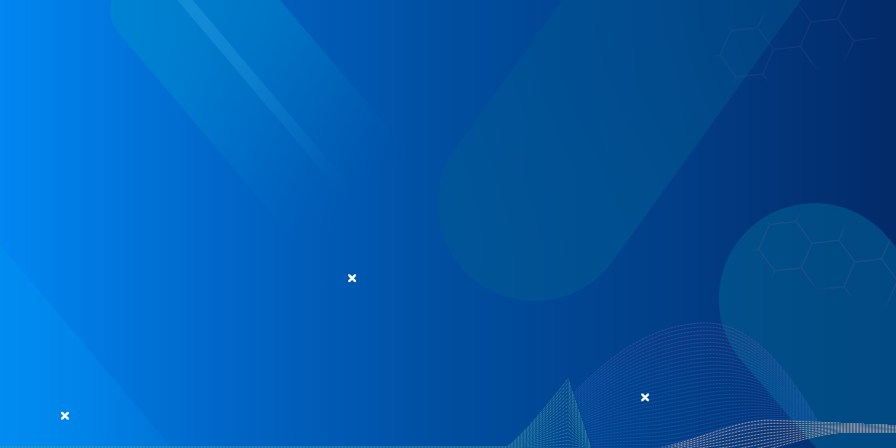
Write a Shadertoy shader that draws this background.

```glsl
// Blue gradient banner with translucent capsules, hexagon outlines, dotted waves and small crosses.

// Lengths are in canvas heights, origin at the lower left.
const vec3 SKY[5] = vec3[5](vec3(0.0, 0.53, 0.95), vec3(0.0, 0.40, 0.78),
    vec3(0.0, 0.305, 0.625), vec3(0.005, 0.245, 0.53), vec3(0.01, 0.165, 0.41));
const vec3 CYAN = vec3(0.0, 0.56, 0.80);
const vec3 STREAK = vec3(0.14, 0.60, 0.88);
const vec3 CORNER = vec3(0.0, 0.56, 0.94);
const vec3 TEAL = vec3(0.0, 0.36, 0.57);
const vec3 HEX_LINE = vec3(0.27, 0.33, 0.58);
const vec3 DOME_LOW = vec3(0.16, 0.40, 0.75);
const vec3 DOME_HIGH = vec3(0.46, 0.32, 0.68);
const vec3 SPIKE = vec3(0.26, 0.62, 0.62);
const vec3 PEACH = vec3(0.95, 0.76, 0.70);
const vec2 SLOPE = vec2(0.646, 0.763);
const float CORNER_EDGE = -0.353;
const float HEX_SIZE = 0.104;
const float HEX_TILT = 0.11;
const float DOT_RATE = 140.0;
const float CROSS_ARM = 0.0085;
const vec2 CROSSES[3] = vec2[3](vec2(0.786, 0.379), vec2(1.440, 0.113), vec2(0.145, 0.072));

float fill(float d) {
    float pixel = 1.0 / iResolution.y;
    return 1.0 - smoothstep(-0.7 * pixel, 0.7 * pixel, d);
}

float roundBox(vec2 p, vec2 halfSize, float radius) {
    vec2 q = abs(p) - halfSize + radius;
    return length(max(q, 0.0)) + min(max(q.x, q.y), 0.0) - radius;
}

// Distance to a segment that starts at a and spans ab.
float segment(vec2 p, vec2 a, vec2 ab) {
    vec2 q = p - a;
    return length(q - ab * clamp(dot(q, ab) / dot(ab, ab), 0.0, 1.0));
}

vec3 skyColor(float x) {
    float t = clamp(x, 0.0, 0.9999) * 4.0;
    int i = int(t);
    return mix(SKY[i], SKY[i + 1], fract(t));
}

// Outlines of flat-topped hexagons, one cell centred on the origin.
float hexOutline(vec2 p) {
    float c = cos(HEX_TILT), s = sin(HEX_TILT);
    vec2 q = vec2(c * p.x + s * p.y, c * p.y - s * p.x).yx / HEX_SIZE;
    vec2 period = vec2(1.0, 1.732);
    vec2 a = mod(q, period) - 0.5 * period;
    vec2 b = mod(q - 0.5 * period, period) - 0.5 * period;
    vec2 cell = abs(dot(a, a) < dot(b, b) ? a : b);
    float edge = 0.5 - max(cell.x, dot(cell, vec2(0.5, 0.866)));
    return fill(edge * HEX_SIZE - 0.0014);
}

// Dotted lines spread evenly between two heights.
float mesh(vec2 p, float low, float high, float count) {
    float v = (p.y - low) / max(high - low, 0.004);
    float line = v * count;
    float density = max(length(vec2(dFdx(line), dFdy(line))) * iResolution.y, 1.0);
    float d = abs(fract(line - 0.5) - 0.5) / density;
    float dots = 0.65 + 0.35 * cos(6.2832 * DOT_RATE * p.x);
    float inside = step(-0.5 / count, v) * step(v, 1.0 + 0.5 / count) * step(low, high);
    return fill(d - 0.0012) * dots * inside;
}

void mainImage(out vec4 fragColor, in vec2 fragCoord) {
    vec2 p = fragCoord / iResolution.y;
    vec3 color = skyColor(fragCoord.x / iResolution.x);

    // Diagonal panel, its bright streak and the lower left corner
    vec2 fromTop = vec2(p.x, 1.0 - p.y);
    float along = dot(fromTop, SLOPE);
    float across = dot(fromTop, vec2(SLOPE.y, -SLOPE.x));
    float fade = 1.0 - smoothstep(0.25, 0.87, along);
    float panel = roundBox(vec2(across - 0.316, along - 0.748), vec2(0.161, 0.6), 0.077);
    color = mix(color, CYAN, 0.5 * fade * fill(panel));
    color = mix(color, STREAK, 0.5 * fade * fill(abs(across - 0.315) - 0.013));
    float cornerFade = 1.0 - 0.7 * smoothstep(0.0, 0.4, p.x);
    color = mix(color, CORNER, 0.6 * cornerFade * fill(across - CORNER_EDGE));

    // Large capsules
    float tall = segment(p, vec2(1.193, 0.544), vec2(0.585, 0.811) * 2.0) - 0.216;
    float tallFade = mix(0.5, 0.36, smoothstep(0.4, 1.0, p.y));
    color = mix(color, TEAL, tallFade * fill(tall));
    float low = segment(p, vec2(1.818, 0.333), vec2(0.65, -0.76)) - 0.2135;
    color = mix(color, TEAL, 0.62 * fill(low));

    // Hexagon clusters
    vec2 hexA = vec2(1.753, 0.4505), hexB = vec2(1.667, 0.883);
    float nearA = 1.0 - smoothstep(0.055, 0.085, segment(p, hexA, vec2(0.25, -0.06)));
    float nearB = 1.0 - smoothstep(0.055, 0.085, segment(p, hexB, vec2(0.22, 0.06)));
    color = mix(color, HEX_LINE, 0.38 * nearA * hexOutline(p - hexA));
    color = mix(color, HEX_LINE, 0.22 * nearB * hexOutline(p - hexB));

    // Dotted dome, spike and ribbon
    float dx = p.x - 1.576;
    float dome = 0.279 - dx * dx * (dx < 0.0 ? 1.8 : 3.5);
    float domeBase = 0.06 * smoothstep(1.45, 1.78, p.x);
    float domeMask = smoothstep(-0.01, 0.01, p.x - 1.268 - 0.34 * (0.154 - p.y));
    vec3 domeColor = mix(DOME_LOW, DOME_HIGH, smoothstep(0.12, 0.27, p.y));
    color = mix(color, domeColor, 0.5 * domeMask * mesh(p, domeBase, dome, 30.0));
    float rise = pow(max((p.x - 1.125) / 0.143, 0.0), 1.2);
    float spike = 0.154 * min(rise, (1.32 - p.x) / 0.052);
    color = mix(color, SPIKE, 0.6 * mesh(p, 0.0, spike, 18.0));
    float ribbon = 0.062 * smoothstep(1.44, 1.72, p.x) - 0.04 * max(p.x - 1.72, 0.0);
    float ribbonBase = 0.055 * smoothstep(1.6, 1.9, p.x) - 0.02;
    float ribbonMask = smoothstep(1.46, 1.52, p.x);
    color = mix(color, PEACH, 0.65 * ribbonMask * mesh(p, ribbonBase, ribbon, 9.0));

    // White crosses
    for (int i = 0; i < 3; i++) {
        vec2 q = abs(p - CROSSES[i]);
        float d = max(abs(q.x - q.y) * 0.707 - 0.0027, max(q.x, q.y) - CROSS_ARM);
        color = mix(color, vec3(1.0), fill(d));
    }
    fragColor = vec4(color, 1.0);
}
```
